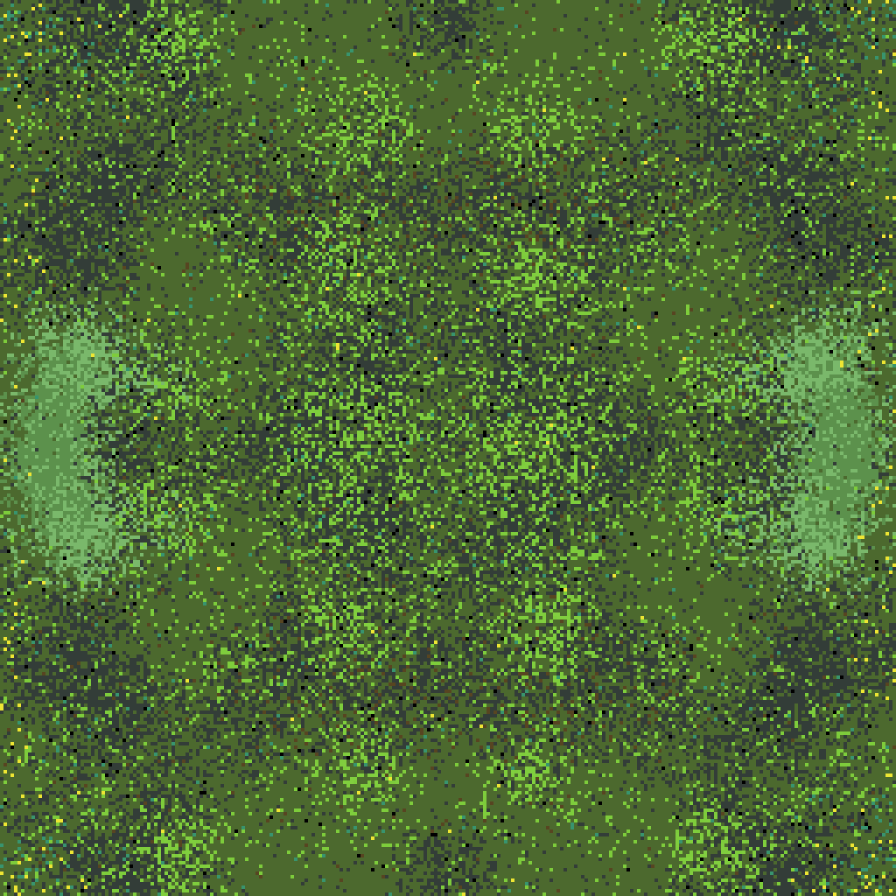
Reproduce this texture procedurally as a Shadertoy shader.

```glsl
const float CELLS = 256.0;

const vec3 MOSS   = vec3(0.30, 0.41, 0.18);
const vec3 SLATE  = vec3(0.20, 0.24, 0.22);
const vec3 LIME   = vec3(0.49, 0.80, 0.23);
const vec3 PALE   = vec3(0.48, 0.72, 0.42);
const vec3 FERN   = vec3(0.36, 0.57, 0.30);
const vec3 TEAL   = vec3(0.22, 0.58, 0.43);
const vec3 BROWN  = vec3(0.34, 0.27, 0.13);
const vec3 YELLOW = vec3(0.93, 0.90, 0.20);
const vec3 BLACK  = vec3(0.0);

// Soft patches in one mirrored quadrant: centre, radius, strength
const vec4 SLATE_PATCHES[8] = vec4[8](
    vec4(0.40, 0.27, 0.09, 0.55), vec4(0.00, 0.49, 0.07, 0.50),
    vec4(0.07, 0.11, 0.07, 0.45), vec4(0.17, 0.00, 0.08, 0.45),
    vec4(0.34, 0.00, 0.06, 0.40), vec4(0.03, 0.26, 0.08, 0.30),
    vec4(0.18, 0.27, 0.09, 0.28), vec4(0.37, 0.46, 0.09, 0.38));
const vec4 MOSS_PATCHES[8] = vec4[8](
    vec4(0.00, 0.36, 0.06, 0.35), vec4(0.11, 0.47, 0.08, 0.35),
    vec4(0.25, 0.12, 0.07, 0.30), vec4(0.46, 0.37, 0.08, 0.25),
    vec4(0.33, 0.20, 0.06, 0.25), vec4(0.23, 0.40, 0.06, 0.15),
    vec4(0.22, 0.19, 0.05, 0.20), vec4(0.00, 0.18, 0.05, 0.15));
const vec4 LIME_PATCHES[8] = vec4[8](
    vec4(0.10, 0.36, 0.05, 0.32), vec4(0.11, 0.20, 0.06, 0.28),
    vec4(0.30, 0.45, 0.05, 0.35), vec4(0.25, 0.24, 0.06, 0.14),
    vec4(0.07, 0.00, 0.10, 0.24), vec4(0.31, 0.07, 0.05, 0.26),
    vec4(0.42, 0.37, 0.06, 0.08), vec4(0.14, 0.05, 0.07, 0.08));

vec3 hash3(vec2 p) {
    vec3 q = fract(p.xyx * vec3(0.1031, 0.1030, 0.0973));
    q += dot(q, q.yxz + 33.33);
    return fract((q.xxy + q.yzz) * q.zyx);
}

float valueNoise(vec2 p) {
    vec2 i = floor(p), f = fract(p);
    f = f * f * (3.0 - 2.0 * f);
    float low = mix(hash3(i).x, hash3(i + vec2(1, 0)).x, f.x);
    float high = mix(hash3(i + vec2(0, 1)).x, hash3(i + vec2(1, 1)).x, f.x);
    return mix(low, high, f.y);
}

// Layered noise centred on zero
float fbm(vec2 p) {
    float sum = 0.0, gain = 0.5;
    for (int k = 0; k < 3; k++) {
        sum += gain * (valueNoise(p) - 0.5);
        p = p * 2.03 + 17.0;
        gain *= 0.5;
    }
    return sum;
}

float blob(vec2 p, vec2 centre, vec2 radius) {
    vec2 d = (p - centre) / radius;
    return exp(-dot(d, d));
}

float patchSum(vec2 p, vec4 patches[8]) {
    float sum = 0.0;
    for (int k = 0; k < 8; k++)
        sum += patches[k].w * blob(p, patches[k].xy, patches[k].zz);
    return sum;
}

// Colour of one square grain, drawn by local chance
vec3 grainColor(vec2 cell) {
    vec3 rnd = hash3(cell + 700.0);
    vec2 m = abs((cell + 0.5) / CELLS);
    float rough = fbm(m * 13.0 + 5.0);
    float edge = smoothstep(0.43, 0.5, m.x);
    float corner = blob(m, vec2(0.49), vec2(0.08));

    float slate = 0.23 + 0.8 * rough
        + patchSum(m, SLATE_PATCHES) - patchSum(m, MOSS_PATCHES);
    slate = clamp(slate, 0.04, 0.85);
    float lime = 0.035 + patchSum(m, LIME_PATCHES) + 0.12 * fbm(m * 17.0 + 40.0);
    lime = clamp(lime, 0.012, 0.45);

    // Pale clearings with a fern core and frayed rim
    float core = blob(m, vec2(0.45, 0.0), vec2(0.055, 0.11));
    float pale = 1.15 * blob(m, vec2(0.44, 0.0), vec2(0.055, 0.10))
        + 0.8 * blob(m, vec2(0.41, 0.10), vec2(0.05, 0.045))
        + 0.18 * blob(m, vec2(0.32, 0.08), vec2(0.04));
    pale = clamp(pale + 0.6 * rough * pale - 0.03, 0.0, 0.97);

    // Rare specks
    float pick = rnd.x;
    float black = (0.002 + 0.02 * slate) * (1.0 - pale);
    float teal = 0.007 + 0.09 * corner;
    float yellow = 0.001 + 0.02 * edge + 0.03 * corner;
    float brown = 0.008 + 0.07 * blob(m, vec2(0.10, 0.28), vec2(0.12, 0.06));
    if (pick < black) return BLACK;
    pick -= black;
    if (pick < teal * (1.0 - pale)) return TEAL;
    pick -= teal * (1.0 - pale);
    if (pick < yellow) return YELLOW;
    pick -= yellow;

    // Main cover
    if (rnd.y < pale) return rnd.z < 0.25 + 0.65 * core ? FERN : PALE;
    if (pick < lime) return mix(LIME, vec3(0.60, 0.87, 0.35), 0.6 * lime * rnd.y);
    if (pick < lime + brown) return BROWN;
    return rnd.z < slate ? SLATE : MOSS;
}

void mainImage(out vec4 fragColor, in vec2 fragCoord) {
    // Four samples per pixel smooth the grain edges
    vec3 color = vec3(0.0);
    for (int k = 0; k < 4; k++) {
        vec2 offset = vec2(k % 2, k / 2) * 0.5 - 0.25;
        vec2 p = (fragCoord + offset - 0.5 * iResolution.xy)
            / min(iResolution.x, iResolution.y);
        color += 0.25 * grainColor(floor(p * CELLS));
    }
    fragColor = vec4(color, 1.0);
}
```
